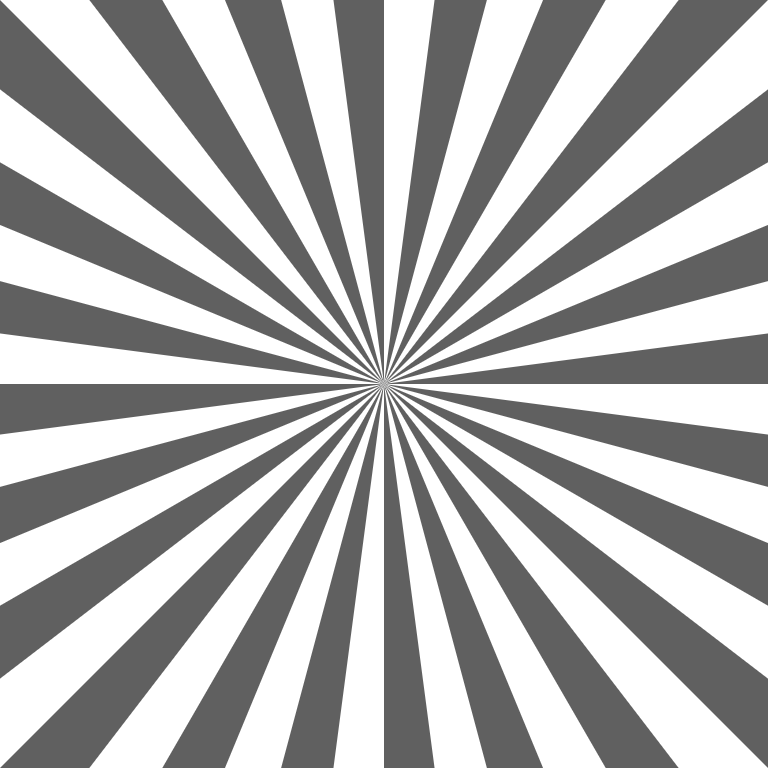
Give the GLSL for this background, as a WebGL 1 fragment shader.

```glsl
precision highp float;
// Sunburst of even grey and white rays meeting at the centre of the canvas.

uniform vec2 u_resolution;

const float TAU = 6.2831853;
const float RAY_PAIRS = 24.0;
const vec2 CENTRE = vec2(0.5);
const vec3 GREY = vec3(0.378);
const vec3 WHITE = vec3(1.0);

// Signed distance to the nearest ray edge, positive inside grey rays.
float rayDistance(vec2 p) {
  float radius = length(p);
  float angle = radius > 0.0 ? atan(p.y, p.x) : 0.0;
  float phase = angle * RAY_PAIRS / TAU;
  float fromRayAxis = abs(fract(phase + 0.25) - 0.5);
  return (0.25 - fromRayAxis) * TAU / RAY_PAIRS * radius;
}

void main() {
  float pixel = 1.0 / min(u_resolution.x, u_resolution.y);
  vec2 p = (gl_FragCoord.xy - CENTRE * u_resolution) * pixel;

  // One-pixel edge coverage, which blends to mid-tone at the hub.
  float coverage = clamp(0.5 + rayDistance(p) / pixel, 0.0, 1.0);
  gl_FragColor = vec4(mix(WHITE, GREY, coverage), 1.0);
}
```
